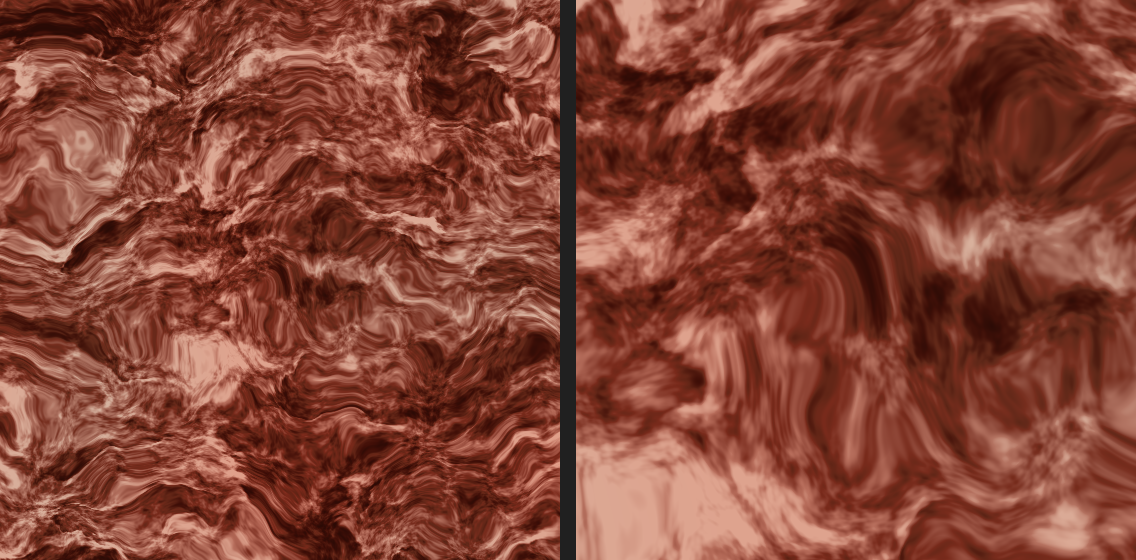
Left, the full canvas; right, a detail of the centre.
This texture is drawn by a Shadertoy shader. Its source:

```glsl
// Weathered red rock: crumpled, mostly level strata with pale rims and dark hollows.
// Warped gradient noise feeds ridged relief, ledges with shadows and fine grain;
// their sum is spread evenly over a ramp from deep brown to pale pink.

#define STRATA vec2(3.0, 6.0)   // fold frequency across and up the canvas
#define WARP 0.15               // bending of the strata
#define PATCHES 1.5             // strength of broad light and dark areas
#define RELIEF 2.0              // strength of slanted lighting on the folds
#define LEDGE_SHADOW 1.35       // darkness below ledges
#define LEDGE_RIM 1.2           // brightness along ledges
#define VEINS 1.3               // brightness of thin pale creases
#define GRAIN 1.7               // strength of fine fibres
#define GRAIN_SCALE vec2(46.0, 66.0)
#define EXPOSURE 0.1            // overall tone shift

const mat2 TURN = mat2(0.8, 0.6, -0.6, 0.8);

float hash(vec2 cell) {
    return fract(sin(dot(cell, vec2(127.1, 311.7))) * 43758.5453);
}

float cornerSlope(vec2 cell, vec2 offset) {
    float angle = 6.28318 * hash(cell);
    return dot(vec2(cos(angle), sin(angle)), offset);
}

// Gradient noise, roughly -1 to 1
float noise(vec2 p) {
    vec2 i = floor(p), f = p - i;
    vec2 s = f * f * f * (f * (f * 6.0 - 15.0) + 10.0);
    vec2 e = vec2(1.0, 0.0);
    float low = mix(cornerSlope(i, f), cornerSlope(i + e, f - e), s.x);
    float high = mix(cornerSlope(i + e.yx, f - e.yx), cornerSlope(i + 1.0, f - 1.0), s.x);
    return 1.7 * mix(low, high, s.y);
}

float fbm(vec2 p, int octaves, float gain) {
    float sum = 0.0, amp = 0.5;
    for (int k = 0; k < octaves; k++) {
        sum += amp * noise(p);
        p = TURN * p * 2.03 + 11.7;
        amp *= gain;
    }
    return sum;
}

// Ridged height: sharp crests, finer ones growing on larger ones
float folds(vec2 p) {
    float sum = 0.0, amp = 0.5, weight = 1.0;
    for (int k = 0; k < 5; k++) {
        float crest = 1.0 - min(abs(noise(p)), 1.0);
        crest *= crest;
        sum += amp * weight * crest;
        weight = clamp(0.3 + crest, 0.0, 1.0);
        p = TURN * p * 2.1 + 5.3;
        amp *= 0.6;
    }
    return sum;
}

// Ragged step: pale rim on one side, fading shadow on the other
float ledge(vec2 p) {
    float side = noise(p) + 0.35 * fbm(p * 3.1 + 4.0, 4, 0.55);
    float visible = smoothstep(-0.25, 0.4, noise(p * 0.6 + 31.0));
    float shadow = smoothstep(-0.02, 0.06, side) * exp(-3.5 * max(side, 0.0));
    float rim = exp(-pow((side + 0.06) / 0.07, 2.0));
    return visible * (LEDGE_RIM * rim - LEDGE_SHADOW * shadow);
}

vec3 rockColor(float tone) {
    const vec3 colors[6] = vec3[6](
        vec3(0.25, 0.06, 0.03), vec3(0.38, 0.15, 0.09), vec3(0.47, 0.17, 0.11),
        vec3(0.57, 0.29, 0.23), vec3(0.71, 0.44, 0.37), vec3(0.86, 0.66, 0.58));
    const float stops[6] = float[6](0.08, 0.26, 0.45, 0.65, 0.86, 0.97);
    vec3 color = colors[0] * mix(0.6, 1.0, clamp(tone / stops[0], 0.0, 1.0));
    for (int k = 1; k < 6; k++) {
        float blend = (tone - stops[k - 1]) / (stops[k] - stops[k - 1]);
        color = mix(color, colors[k], clamp(blend, 0.0, 1.0));
    }
    return color;
}

void mainImage(out vec4 fragColor, in vec2 fragCoord) {
    vec2 uv = fragCoord / iResolution.y;

    // Bend the strata
    vec2 bend = vec2(fbm(uv * 2.6 + 3.0, 4, 0.5), fbm(uv * 2.6 + 19.0, 4, 0.5));
    vec2 bent = uv + WARP * bend;
    vec2 p = bent * STRATA;

    // Broad areas and lit folds
    float height = folds(p);
    float lit = height - folds(p + vec2(-0.05, 0.13));
    float tone = EXPOSURE + PATCHES * fbm(p * 0.7 + 40.0, 4, 0.5);
    tone += RELIEF * lit + 1.1 * (height - 0.45);

    // Ledges at two sizes
    tone += ledge(p * 0.8 + 7.0) + 0.8 * ledge(p * 1.7 + 53.0);

    // Thin pale creases
    float crease = 1.0 - min(abs(noise(p * 1.3 + 0.5 * bend + 71.0)), 1.0);
    tone += VEINS * pow(crease, 22.0) * smoothstep(-0.1, 0.5, noise(p * 0.9 + 83.0));

    // Fine fibres
    tone += GRAIN * fbm(bent * GRAIN_SCALE, 3, 0.6);

    // Even spread of tones, then drift between red and dusty stone
    vec3 color = rockColor(1.0 / (1.0 + exp(-1.7 * tone)));
    float dust = noise(uv * 3.0 + 97.0);
    color *= 1.0 + dust * vec3(-0.03, 0.08, 0.10);
    fragColor = vec4(clamp(color, 0.0, 1.0), 1.0);
}
```
